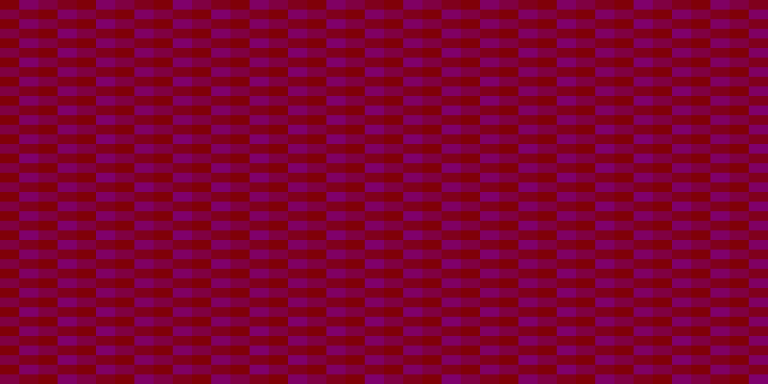
A WebGL 1 fragment shader for this pattern:

```glsl
precision highp float;

uniform vec2 u_resolution;

const vec2 GRID = vec2(40.0, 40.0);
const float STEPS = 4.0;
const float RED = 0.5;

float hash(vec2 p) {
  vec3 q = fract(vec3(p.xyx) * 0.1031);
  q += dot(q, q.yzx + 33.33);
  return fract((q.x + q.y) * q.z);
}

// Blue level of a brick: four falling steps, shifted by two on every other row
float brickBlue(vec2 cell, vec2 grid) {
  cell = mod(cell, grid);
  float shade = mod(cell.x + 2.0 * cell.y + 1.0, STEPS);
  float violet = mix(0.39, 0.42, step(0.64, hash(cell)));
  float blue = mix(violet, 0.26, step(0.5, shade));
  blue = mix(blue, 0.11, step(1.5, shade));
  return mix(blue, 0.03, step(2.5, shade));
}

// Blend the four bricks around the nearest corner by pixel coverage
float smoothBricks(vec2 p, vec2 grid, vec2 pixel) {
  vec2 corner = floor(p + 0.5);
  vec2 cover = clamp((p - corner) / pixel + 0.5, 0.0, 1.0);
  float below = mix(brickBlue(corner - 1.0, grid),
                    brickBlue(corner - vec2(0.0, 1.0), grid), cover.x);
  float above = mix(brickBlue(corner - vec2(1.0, 0.0), grid),
                    brickBlue(corner, grid), cover.x);
  return mix(below, above, cover.y);
}

void main() {
  vec2 p = gl_FragCoord.xy / u_resolution * GRID;
  float blue = smoothBricks(p, GRID, GRID / u_resolution);
  gl_FragColor = vec4(RED, 0.0, blue, 1.0);
}
```
